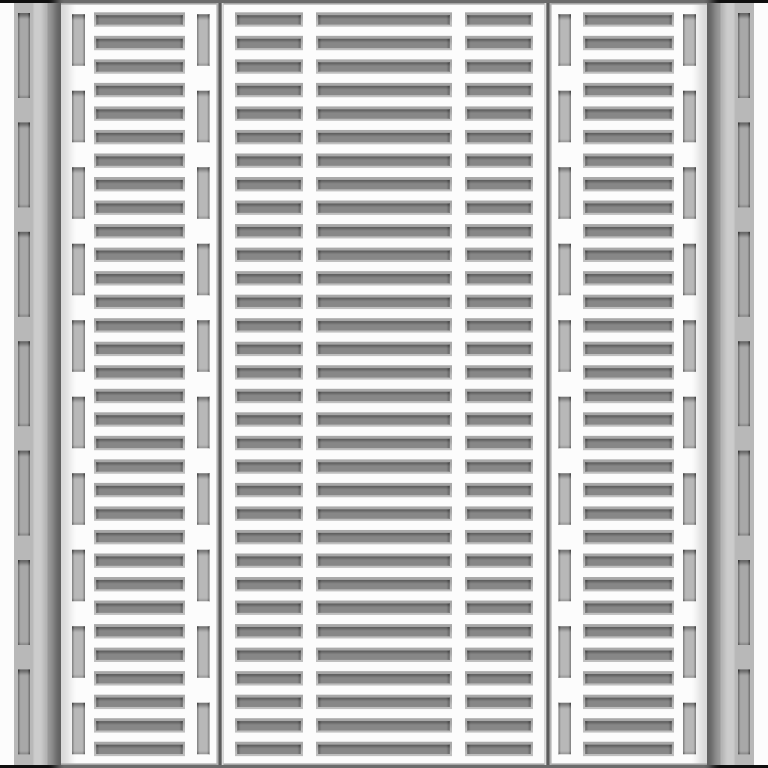
A WebGL 2 fragment shader for this pattern:

```glsl
#version 300 es
precision highp float;
// Symmetric wall of pale vented panels between grey side ribbons.
// Lengths are in 1/768 of the canvas; x is mirrored about the centre line,
// and repeated slots are box distances on clamped rows.

uniform vec2 u_resolution;
out vec4 fragColor;

const float GRID = 768.0;
const float WHITE = 0.99;

// Row layout, measured downward: first centre, pitch, last index
const vec3 VENT_ROWS = vec3(19.5, 23.53, 31.0);
const vec3 SLOT_ROWS = vec3(40.0, 76.5, 9.0);
const vec3 SIDE_ROWS = vec3(55.5, 109.4, 6.0);

// Columns: distance from the centre line, half width
const vec2 VENT_COLS[3] = vec2[3](vec2(0.0, 68.0), vec2(115.0, 34.0), vec2(244.5, 45.5));
const vec2 SLOT_COLS[2] = vec2[2](vec2(180.7, 6.3), vec2(305.5, 6.5));
const vec2 SIDE_COL = vec2(360.0, 6.0);
const float VENT_HALF = 7.2;
const float SLOT_HALF = 25.8;
const float SIDE_HALF = 42.5;

// Vertical boundaries of the parts
const float SEAM = 164.0;
const float PANEL_EDGE = 323.0;
const float RIBBON_IN = 336.5;
const float RIBBON_OUT = 370.0;
const float CAP = 3.0;

float pixel; // size of one pixel in grid units

float fill(float d) { return clamp(0.5 - d / pixel, 0.0, 1.0); }

float boxDist(vec2 p, vec2 halfSize) {
  vec2 q = abs(p) - halfSize;
  return length(max(q, 0.0)) + min(max(q.x, q.y), 0.0);
}

// Signed offset from the nearest row centre
float rowOffset(float y, vec3 rows) {
  return y - rows.x - rows.y * clamp(round((y - rows.x) / rows.y), 0.0, rows.z);
}

// Framed vent with a shaded recess
float vent(float tone, vec2 p, vec2 halfSize) {
  float lip = mix(0.66, 0.75, smoothstep(-3.0, 5.0, p.y));
  tone = mix(tone, lip, fill(boxDist(p, halfSize)));
  vec2 q = p - vec2(0.0, 0.4);
  vec2 inner = halfSize - vec2(2.2, 2.5);
  float recess = mix(0.37, 0.53, smoothstep(-inner.y, -inner.y + 4.5, q.y));
  recess -= 0.12 * smoothstep(inner.x - 4.0, inner.x, abs(q.x));
  return mix(tone, recess, fill(boxDist(q, inner)));
}

// Upright slot with shadows under its top and along its walls
float slot(float tone, vec2 p, vec2 halfSize, float base) {
  float shade = base - 0.26 * (1.0 - smoothstep(0.0, 7.0, p.y + halfSize.y));
  shade -= 0.20 * smoothstep(halfSize.x - 3.0, halfSize.x, abs(p.x));
  shade -= 0.12 * smoothstep(halfSize.y - 4.0, halfSize.y, p.y);
  return mix(tone, shade, fill(boxDist(p, halfSize)));
}

void main() {
  pixel = GRID / u_resolution.y;
  vec2 uv = gl_FragCoord.xy / u_resolution;
  float x = abs(uv.x - 0.5) * GRID;
  float y = (1.0 - uv.y) * GRID;
  float endGap = min(y, GRID - y);

  // Panels, softly darkened toward the outer edge
  float tone = WHITE - 0.14 * smoothstep(306.0, PANEL_EDGE, x);
  tone = mix(tone, 0.65, fill(abs(endGap - CAP - 0.8) - 0.8));

  // Seams: pale bevel around a dark groove
  float seamDist = abs(x - SEAM);
  tone = mix(tone, 0.70, fill(seamDist - 3.6));
  tone = mix(tone, 0.36, fill(seamDist - 1.5));
  tone = mix(tone, 0.88, fill(abs(x - SEAM + 2.7) - 0.6));

  // Vents and upright slots on the panels
  float ventY = rowOffset(y, VENT_ROWS);
  for (int i = 0; i < 3; i++) {
    tone = vent(tone, vec2(x - VENT_COLS[i].x, ventY), vec2(VENT_COLS[i].y, VENT_HALF));
  }
  float slotY = rowOffset(y, SLOT_ROWS);
  for (int i = 0; i < 2; i++) {
    tone = slot(tone, vec2(x - SLOT_COLS[i].x, slotY), vec2(SLOT_COLS[i].y, SLOT_HALF), 0.72);
  }

  // Gutter, ribbon and outer strip
  float gutter = mix(0.38, 0.60, smoothstep(PANEL_EDGE, RIBBON_IN, x));
  tone = mix(tone, gutter, fill(PANEL_EDGE - x));
  float ribbon = mix(0.70, 0.80, smoothstep(RIBBON_IN, RIBBON_IN + 8.0, x));
  ribbon = mix(ribbon, 0.72, smoothstep(349.0, 352.0, x));
  ribbon = slot(ribbon, vec2(x - SIDE_COL.x, rowOffset(y, SIDE_ROWS)),
                vec2(SIDE_COL.y, SIDE_HALF), 0.66);
  tone = mix(tone, ribbon, fill(RIBBON_IN - x));
  tone = mix(tone, WHITE, fill(RIBBON_OUT - x));

  // Dark caps at the top and bottom, deepest beyond the panels
  float cap = mix(0.42, 0.06, smoothstep(PANEL_EDGE - 4.0, RIBBON_IN, x));
  tone = mix(tone, cap, fill(endGap - CAP));

  fragColor = vec4(vec3(clamp(tone, 0.0, 1.0)), 1.0);
}
```
